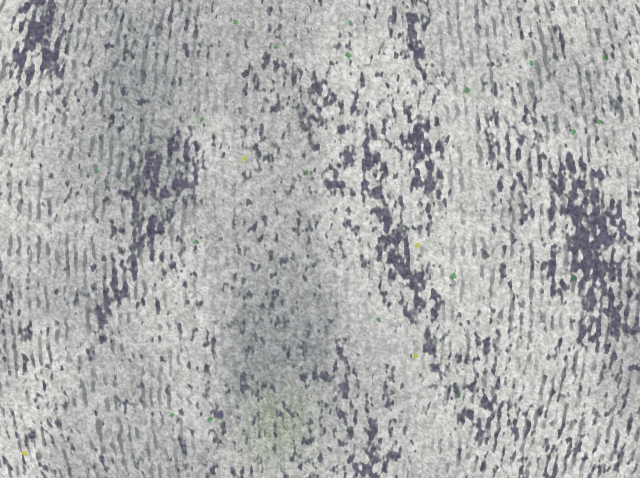
Give the GLSL for this texture, as a WebGL 2 fragment shader.

```glsl
#version 300 es
precision highp float;
// Aerial view of a pale stubble field with bent planting rows and dark soil clumps.

uniform vec2 u_resolution;
out vec4 fragColor;

const vec3 STRAW = vec3(0.815, 0.815, 0.800);
const vec3 WORN_STRAW = vec3(0.590, 0.600, 0.605);
const vec3 SOIL_VIOLET = vec3(0.355, 0.340, 0.415);
const vec3 SOIL_GREY = vec3(0.430, 0.450, 0.465);
const vec3 MOSS = vec3(0.580, 0.630, 0.510);
const vec3 WEED_GREEN = vec3(0.270, 0.520, 0.300);
const vec3 WEED_YELLOW = vec3(0.740, 0.740, 0.220);
const vec2 CENTRE = vec2(0.67, 0.5);
const float ROW_BEND = 0.42;            // lens-like bulge of the rows
const float ROWS = 48.0;                // rows per canvas height
const vec2 CLUMP_FREQ = vec2(88.0, 52.0);
const float CLUMP_LEVEL = 0.785;        // higher means fewer clumps
const float CLUMP_EDGE = 0.10;
const float GRAIN = 0.30;
const float WEED_CELLS = 13.0;

// Axes of the broad soil drifts: start and end of each.
const int DRIFTS = 7;
const vec4 DRIFT_AXES[DRIFTS] = vec4[DRIFTS](
  vec4(0.70, 0.78, 0.89, 0.36), vec4(0.80, 0.50, 1.03, 0.12),
  vec4(0.86, 1.00, 0.92, 0.56), vec4(1.23, 0.62, 1.27, 0.32),
  vec4(0.37, 0.66, 0.22, 0.36), vec4(0.10, 1.02, 0.05, 0.86),
  vec4(0.70, 0.22, 0.78, 0.04));

float hash(vec2 p) {
  vec3 q = fract(vec3(p.xyx) * 0.1031);
  q += dot(q, q.yzx + 33.33);
  return fract((q.x + q.y) * q.z);
}

float noise(vec2 p) {
  vec2 i = floor(p), f = fract(p);
  f = f * f * (3.0 - 2.0 * f);
  return mix(mix(hash(i), hash(i + vec2(1, 0)), f.x),
             mix(hash(i + vec2(0, 1)), hash(i + vec2(1, 1)), f.x), f.y);
}

float layeredNoise(vec2 p) {
  return 0.6 * noise(p) + 0.4 * noise(mat2(1.8, 0.9, -0.9, 1.8) * p + 17.7);
}

float segmentDistance(vec2 p, vec2 a, vec2 b) {
  vec2 ab = b - a;
  return length(p - a - ab * clamp(dot(p - a, ab) / dot(ab, ab), 0.0, 1.0));
}

float softSpot(vec2 p, vec2 centre, vec2 radius) {
  vec2 d = (p - centre) / radius;
  return exp(-dot(d, d));
}

// How strongly soil shows through at a place.
float soilDensity(vec2 p, vec2 field) {
  float drift = 0.0;
  for (int i = 0; i < DRIFTS; i++) {
    float d = segmentDistance(p, DRIFT_AXES[i].xy, DRIFT_AXES[i].zw);
    drift = max(drift, exp(-d * d / 0.0034));
  }
  drift *= 0.75 + 0.5 * noise(p * vec2(24.0, 13.0) + 7.0);
  vec2 slanted = vec2(p.x + 0.35 * p.y, p.y);
  float patches = smoothstep(0.38, 0.78, layeredNoise(slanted * vec2(6.5, 2.6) + 4.3));
  float rightSide = smoothstep(0.80, 1.25, p.x) * (1.0 - 0.4 * p.y);
  float strip = abs(fract((field.x + CENTRE.x - 0.45) / 0.52 + 0.5) - 0.5) * 0.52;
  float pale = (1.0 - smoothstep(0.025, 0.065, strip)) * smoothstep(0.05, 0.45, p.y);
  return 0.245 * drift + 0.14 * patches + 0.075 * rightSide - 0.16 * pale;
}

// Sparse small plants: rgb colour and coverage.
vec4 weeds(vec2 p, float pixel) {
  vec2 cell = floor(p * WEED_CELLS);
  float pick = hash(cell + 71.0);
  vec2 spot = 0.25 + 0.5 * vec2(hash(cell + 5.0), hash(cell + 29.0));
  float radius = mix(0.003, 0.006, hash(cell + 43.0));
  float d = length(p - (cell + spot) / WEED_CELLS) + 0.005 * (noise(p * 260.0) - 0.5);
  float cover = (1.0 - smoothstep(radius - pixel, radius + pixel, d)) * step(0.88, pick);
  return vec4(mix(WEED_GREEN, WEED_YELLOW, step(0.985, pick)), 0.7 * cover);
}

void main() {
  vec2 p = gl_FragCoord.xy / u_resolution.y;
  vec2 c = p - CENTRE;
  vec2 field = vec2(c.x / (1.0 - ROW_BEND * c.y * c.y), c.y);

  // Planting rows, clearest towards both sides, ragged along their length
  float wobble = 0.9 * noise(field * vec2(9.0, 5.0)) + 0.36 * noise(field * vec2(60.0, 75.0));
  float row = cos(6.28318 * (field.x * ROWS + wobble));
  float rowStrength = mix(0.25, 1.0, smoothstep(0.1, 0.42, abs(c.x)));

  // Straw with worn areas and fine turned grain
  float worn = 0.65 * softSpot(p, vec2(0.24, 0.68), vec2(0.15, 0.24))
             + 0.60 * softSpot(p, vec2(0.62, 0.20), vec2(0.22, 0.22))
             + 0.45 * smoothstep(0.42, 0.75, layeredNoise(p * vec2(5.0, 3.0) + 9.1));
  vec3 colour = mix(STRAW, WORN_STRAW, min(worn, 1.0));
  colour = mix(colour, MOSS, 0.5 * softSpot(p, vec2(0.58, 0.11), vec2(0.07, 0.08)));
  vec2 turned = mat2(0.8, 0.6, -0.6, 0.8) * p;
  float grain = 0.42 * noise(turned * vec2(125.0, 95.0)) + 0.58 * noise(turned * vec2(200.0, 270.0) + 3.0);
  colour += GRAIN * (grain - 0.5);

  // Short broken shadows in the furrows
  float dashes = smoothstep(0.42, 0.72, layeredNoise(field * vec2(ROWS, 44.0) + 51.0));
  float shadow = rowStrength * dashes * smoothstep(-0.3, 0.8, row);
  colour = mix(colour, SOIL_GREY, 0.75 * shadow);

  // Ragged soil clumps, stretched along the rows
  float crumbs = noise(turned * 160.0 + 61.0) - 0.5;
  float clump = layeredNoise(field * CLUMP_FREQ + 31.0) + 0.09 * rowStrength * row + 0.16 * crumbs;
  float soil = clump + soilDensity(p, field) - CLUMP_LEVEL;
  float cover = smoothstep(-CLUMP_EDGE, CLUMP_EDGE, soil);
  vec3 soilColour = mix(SOIL_GREY, SOIL_VIOLET, smoothstep(0.02, 0.20, soil));
  soilColour += 0.22 * (grain - 0.5);
  colour = mix(colour, soilColour, 0.92 * cover);

  vec4 weed = weeds(p, 1.0 / u_resolution.y);
  fragColor = vec4(mix(colour, weed.rgb, weed.a), 1.0);
}
```
